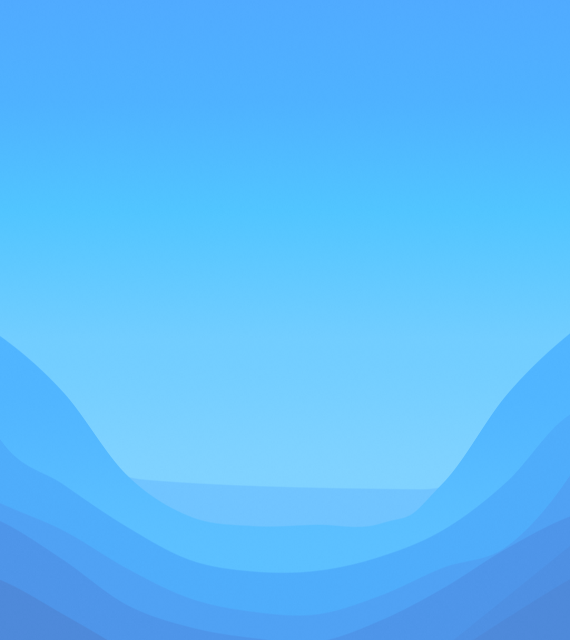
A WebGL 1 fragment shader for this background:

```glsl
precision highp float;
// A clear blue sky fading to a pale horizon above a valley of layered, curving blue hills.

uniform vec2 u_resolution;

// Catmull-Rom weights for four knots at the given distances
vec4 knotWeights(vec4 d) {
  d = abs(d);
  vec4 inner = 1.0 + d * d * (1.5 * d - 2.5);
  vec4 outer = 2.0 + d * (-4.0 + d * (2.5 - 0.5 * d));
  return mix(inner, outer, step(1.0, d)) * step(d, vec4(2.0));
}

// Smooth ridge height at x, from twelve evenly spaced heights
float ridge(float x, vec4 left, vec4 middle, vec4 right) {
  vec4 d = x * 9.0 - vec4(-1.0, 0.0, 1.0, 2.0);
  return dot(left, knotWeights(d))
       + dot(middle, knotWeights(d - 4.0))
       + dot(right, knotWeights(d - 8.0));
}

// Lay a hill over the scene, with a soft edge one pixel wide
vec3 addHill(vec3 scene, vec3 hill, float height, float y) {
  float pixel = 1.0 / u_resolution.y;
  return mix(scene, hill, smoothstep(-pixel, pixel, height - y));
}

vec3 skyColor(float y) {
  vec3 c = mix(vec3(0.500, 0.824, 1.0), vec3(0.445, 0.805, 1.0), smoothstep(0.24, 0.47, y));
  c = mix(c, vec3(0.318, 0.772, 1.0), clamp((y - 0.47) / 0.20, 0.0, 1.0));
  c = mix(c, vec3(0.308, 0.698, 1.0), clamp((y - 0.67) / 0.17, 0.0, 1.0));
  return mix(c, vec3(0.314, 0.669, 1.0), clamp((y - 0.84) / 0.16, 0.0, 1.0));
}

float hash(vec2 p) {
  return fract(sin(dot(p, vec2(12.9898, 78.233))) * 43758.5453);
}

void main() {
  vec2 uv = gl_FragCoord.xy / u_resolution;
  float x = uv.x;
  float y = uv.y;
  vec3 color = skyColor(y);

  // Distant plain, lifting slightly at both ends
  float plain = 0.2335 + 0.0165 * exp(-4.5 * (x - 0.26))
              + 0.004 * (1.0 - smoothstep(0.20, 0.25, x))
              + 0.004 * smoothstep(0.74, 0.79, x);
  color = addHill(color, vec3(0.440, 0.769, 1.0), plain, y);

  // Wide pale valley, with a fuller bend on its right
  float bend = (x - 0.722) / 0.03;
  float valley = ridge(x, vec4(0.529, 0.475, 0.387, 0.258),
                          vec4(0.193, 0.178, 0.180, 0.182),
                          vec4(0.246, 0.383, 0.479, 0.544)) - 0.009 * exp(-bend * bend);
  vec3 valleyColor = mix(vec3(0.360, 0.753, 1.0), vec3(0.314, 0.710, 1.0), smoothstep(0.12, 0.42, y));
  color = addHill(color, valleyColor, valley, y);

  // Nearer hills, each a step deeper in blue
  color = addHill(color, vec3(0.308, 0.678, 0.984),
                  ridge(x, vec4(0.531, 0.314, 0.243, 0.177),
                           vec4(0.125, 0.107, 0.108, 0.130),
                           vec4(0.172, 0.247, 0.352, 0.362)), y);
  color = addHill(color, vec3(0.312, 0.634, 0.956),
                  ridge(x, vec4(0.264, 0.214, 0.171, 0.112),
                           vec4(0.065, 0.044, 0.040, 0.069),
                           vec4(0.113, 0.146, 0.257, 0.440)), y);
  color = addHill(color, vec3(0.306, 0.585, 0.914),
                  ridge(x, vec4(0.219, 0.186, 0.125, 0.055),
                           vec4(0.020, 0.003, -0.003, 0.030),
                           vec4(0.081, 0.143, 0.193, 0.219)), y);

  // Faint slope on the right, then the darkest corners
  color = addHill(color, vec3(0.306, 0.565, 0.890), 0.147 - 0.72 * (1.0 - x), y);
  color = addHill(color, vec3(0.306, 0.540, 0.855),
                  ridge(x, vec4(0.120, 0.094, 0.040, -0.018),
                           vec4(-0.08, -0.11, -0.11, -0.08),
                           vec4(-0.029, 0.034, 0.095, 0.147)), y);

  // Fine grain against banding
  color += (hash(floor(uv * 512.0)) - 0.5) * 0.006;
  gl_FragColor = vec4(color, 1.0);
}
```
